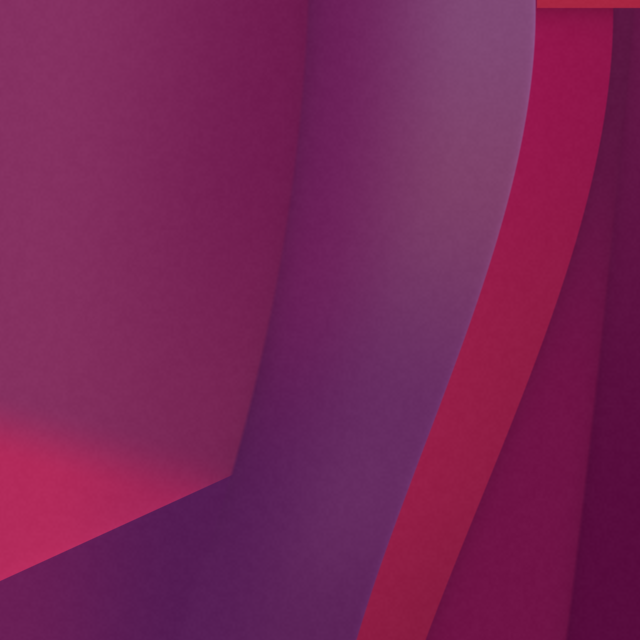
Write a Shadertoy shader that draws this background.

```glsl
// Draws curved paper-like folds in plum, mauve and crimson with a glowing wedge.

float hash(vec2 p) {
    vec3 q = fract(p.xyx * 0.1031);
    q += dot(q, q.yzx + 33.33);
    return fract((q.x + q.y) * q.z);
}

float valueNoise(vec2 p) {
    vec2 cell = floor(p), f = fract(p);
    f = f * f * (3.0 - 2.0 * f);
    return mix(mix(hash(cell), hash(cell + vec2(1, 0)), f.x),
               mix(hash(cell + vec2(0, 1)), hash(cell + vec2(1, 1)), f.x), f.y);
}

// Smooth step across a border at zero, at least one pixel wide
float cover(float d, float softness) {
    float w = max(softness, 0.8 / iResolution.y);
    return smoothstep(-w, w, d);
}

// Bounded falloff on both sides of a border
float falloff(float d, float rate) {
    return exp(-abs(d) * rate);
}

// Horizontal place of a fold at depth t below the top
float fold(float t, float top, vec3 bend) {
    return top - t * (bend.x + t * (bend.y + t * bend.z));
}

vec3 leftPanel(float x, float t, float edge) {
    vec3 mauve = mix(vec3(0.525, 0.190, 0.385), vec3(0.525, 0.190, 0.370), t);
    vec3 plum = mix(vec3(0.445, 0.110, 0.315), vec3(0.470, 0.145, 0.330), smoothstep(0.2, 0.7, t));
    vec3 col = mix(mauve, plum, smoothstep(0.08, 0.46, x + 0.10 * t));
    col *= 1.0 - 0.06 * falloff(x - edge, 45.0);

    // Pink wedge: soft above, sharp below
    float upper = 0.645 + 0.27 * x;
    float glow = smoothstep(-0.035, 0.075, t - upper) * smoothstep(0.43, 0.29, x);
    vec3 pink = mix(vec3(0.700, 0.165, 0.355), vec3(0.600, 0.140, 0.335), smoothstep(0.05, 0.34, x));
    col = mix(col, pink, glow);
    float lower = t - (0.908 - 0.457 * x);
    col += vec3(0.03, 0.015, 0.02) * falloff(lower, 60.0) * glow;
    vec3 under = mix(vec3(0.415, 0.120, 0.335), vec3(0.335, 0.110, 0.330), smoothstep(0.0, 0.30, x));
    return mix(col, under, cover(lower, 0.0015));
}

vec3 ribbon(float x, float t, float left, float right) {
    float across = clamp((x - left) / (right - left), 0.0, 1.0);
    vec3 shade = mix(vec3(0.430, 0.125, 0.350), vec3(0.345, 0.120, 0.340), smoothstep(0.38, 0.82, t));
    vec3 light = mix(vec3(0.505, 0.285, 0.460), vec3(0.500, 0.255, 0.415), smoothstep(0.0, 0.33, t));
    light = mix(light, vec3(0.405, 0.175, 0.385), smoothstep(0.26, 0.70, t + 0.08 * (1.0 - across)));
    light = mix(light, vec3(0.365, 0.140, 0.350), smoothstep(0.75, 1.0, t));
    vec3 col = mix(shade, light, smoothstep(0.08, 0.75, across));
    // Contact shadow on the left and a thin lit rim on the right
    col *= 1.0 - 0.13 * falloff(x - left, 45.0) * smoothstep(0.95, 0.6, t);
    float rim = falloff(x - right, 230.0) * (1.0 - 0.5 * t);
    return col + vec3(0.06, 0.05, 0.08) * rim;
}

vec3 crimsonBand(float x, float t, float left, float right) {
    float across = clamp((x - left) / (right - left), 0.0, 1.0);
    vec3 col = mix(vec3(0.575, 0.085, 0.295), vec3(0.580, 0.115, 0.275), smoothstep(0.1, 0.6, t));
    col = mix(col, vec3(0.550, 0.110, 0.260), smoothstep(0.7, 1.0, t));
    col *= 1.02 - 0.05 * across;
    return col * (1.0 - 0.18 * falloff(max(t - 0.012, 0.0), 55.0));
}

vec3 rightFolds(float x, float t, float left, float crease) {
    vec3 inner = mix(vec3(0.385, 0.095, 0.275), vec3(0.440, 0.075, 0.275), smoothstep(0.1, 0.65, t));
    inner *= 1.0 - 0.10 * falloff(x - left, 65.0);
    inner *= 1.0 - 0.08 * falloff(x - crease, 60.0);
    vec3 outer = mix(vec3(0.390, 0.090, 0.275), vec3(0.345, 0.045, 0.240), smoothstep(0.05, 0.9, t));
    outer *= 1.0 - 0.08 * falloff(x - crease, 100.0);
    return mix(inner, outer, cover(x - crease, 0.004));
}

void mainImage(out vec4 fragColor, in vec2 fragCoord) {
    vec2 uv = fragCoord / iResolution.xy;
    float x = uv.x, t = 1.0 - uv.y;

    // Borders between the sheets, from left to right
    float panelEdge = fold(t, 0.482, vec3(0.039, 0.166, 0.0));
    float ribbonEdge = fold(t, 0.837, vec3(-0.014, 0.570, -0.276));
    float bandEdge = fold(t, 0.958, vec3(-0.018, 0.544, -0.233));
    float crease = fold(t, 0.991, vec3(0.085, 0.021, 0.0));

    vec3 col = leftPanel(x, t, panelEdge);
    float panelBlur = mix(0.004, 0.014, smoothstep(0.75, 1.0, t));
    col = mix(col, ribbon(x, t, panelEdge, ribbonEdge), cover(x - panelEdge, panelBlur));
    col = mix(col, crimsonBand(x, t, ribbonEdge, bandEdge), cover(x - ribbonEdge, 0.002));
    col = mix(col, rightFolds(x, t, bandEdge, crease), cover(x - bandEdge, 0.002));

    // Red strip along the top right
    float strip = cover(x - 0.839, 0.0015) * cover(0.0125 - t, 0.0015);
    col = mix(col, vec3(0.660, 0.150, 0.260), strip);

    // Fine paper grain
    col += 0.012 * (valueNoise(uv * 260.0) - 0.5) + 0.008 * (valueNoise(uv * 90.0) - 0.5);
    fragColor = vec4(clamp(col, 0.0, 1.0), 1.0);
}
```
